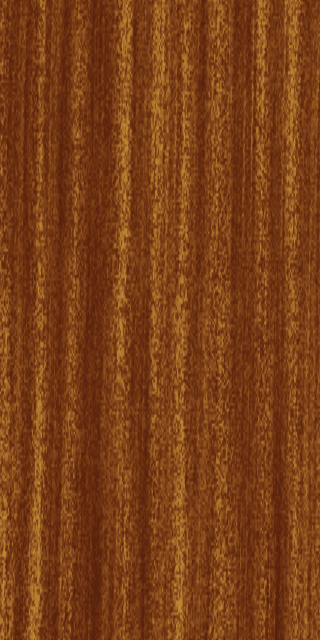
A Shadertoy shader for this texture:

```glsl
// Ribbon-striped mahogany veneer with short, flecked vertical grain.

float hash(vec2 p) {
    vec3 q = fract(vec3(p.xyx) * 0.1031);
    q += dot(q, q.yzx + 33.33);
    return fract((q.x + q.y) * q.z);
}

// Smooth value noise, centred on zero
float noise(vec2 p) {
    vec2 cell = floor(p), f = fract(p);
    f = f * f * (3.0 - 2.0 * f);
    float low = mix(hash(cell), hash(cell + vec2(1, 0)), f.x);
    float high = mix(hash(cell + vec2(0, 1)), hash(cell + vec2(1, 1)), f.x);
    return mix(low, high, f.y) - 0.5;
}

float ramp(float from, float to, float v) {
    return clamp((v - from) / (to - from), 0.0, 1.0);
}

// Dark red-brown to golden brown, in even linear steps
vec3 woodColour(float tone) {
    vec3 c = vec3(0.35, 0.135, 0.05);
    c = mix(c, vec3(0.40, 0.17, 0.06), ramp(-2.40, -1.40, tone));
    c = mix(c, vec3(0.45, 0.22, 0.07), ramp(-1.40, -0.55, tone));
    c = mix(c, vec3(0.51, 0.27, 0.105), ramp(-0.55, 0.10, tone));
    c = mix(c, vec3(0.55, 0.31, 0.105), ramp(0.10, 0.67, tone));
    c = mix(c, vec3(0.62, 0.38, 0.155), ramp(0.67, 1.23, tone));
    c = mix(c, vec3(0.67, 0.45, 0.16), ramp(1.23, 1.96, tone));
    return mix(c, vec3(0.74, 0.52, 0.20), ramp(1.96, 3.00, tone));
}

void mainImage(out vec4 fragColor, in vec2 fragCoord) {
    vec2 p = fragCoord / iResolution.x;

    // Slight lean and slow wander of the stripes
    float x = p.x - 0.015 * p.y + 0.02 * noise(vec2(p.x * 3.0, p.y * 1.3 + 7.0));

    // Broad ribbons with uneven spacing, each steeper on one side
    float phase = 8.5 * x + 1.0 * noise(vec2(x * 5.0 + 3.0, p.y * 0.5));
    float turn = 6.2832 * phase;
    float ribbon = 0.56 * cos(turn + 0.5 * sin(turn));
    ribbon += 1.0 * noise(vec2(x * 17.0 + 20.0, p.y * 0.6));

    // Long narrow stripes and thin fibres inside them
    float stripe = noise(vec2(x * 46.0 + 50.0, p.y * 0.5));
    float streak = noise(vec2(x * 120.0 + 90.0, p.y * 1.2));
    float fibre = noise(vec2(x * 215.0 + 700.0, p.y * 6.0));

    // Fine wavy flecks, stronger on the light ribbons
    float sway = 0.004 * noise(p * vec2(30.0, 22.0));
    vec2 g = vec2(x + sway, p.y);
    float fleck = 0.6 * noise(g * vec2(170.0, 52.0) + 130.0);
    fleck += 1.25 * noise(g * vec2(235.0, 110.0) + 310.0);
    float fleckDepth = mix(1.6, 2.7, smoothstep(-0.6, 0.5, ribbon));

    // Sparse thin golden lines and dark seams running along the grain
    float line = smoothstep(0.24, 0.40, noise(vec2(x * 120.0 + 400.0, p.y * 0.6)));
    float seam = smoothstep(0.26, 0.42, noise(vec2(x * 110.0 + 900.0, p.y * 0.7)));

    float tone = 1.25 * ribbon + 1.4 * stripe + 1.2 * streak + 0.9 * fibre
               + fleckDepth * fleck + 0.75 * line - 0.5 * seam - 0.10;
    fragColor = vec4(woodColour(tone), 1.0);
}
```
